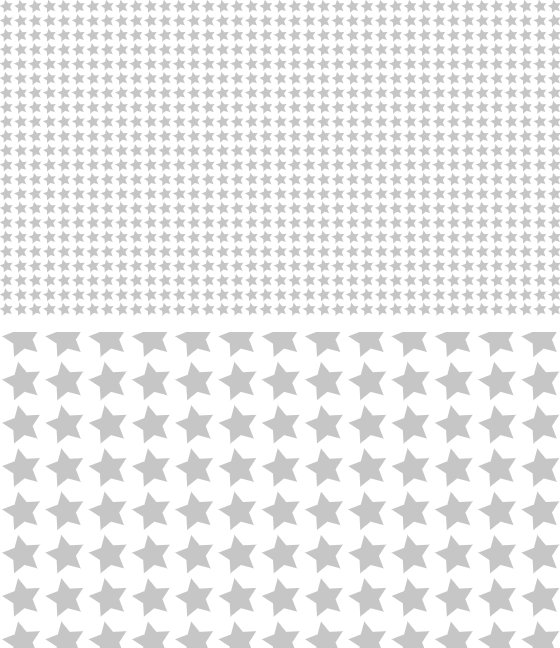
Top, the full canvas; bottom, a detail of the centre.
Reproduce this pattern procedurally as a WebGL 2 fragment shader.

```glsl
#version 300 es
precision highp float;
// A square grid of plump, slightly tilted grey stars on white.
// Each cell folds the plane into one tenth of a star, whose edge
// is then a single straight line with a signed distance.

#define PITCH 0.04565          // cell size, in canvas heights
#define FIRST_CENTRE 0.0208    // centre of the lower left star
#define TIP_RADIUS 0.469       // in cells
#define NOTCH_RADIUS 0.240     // in cells
#define TILT 0.21              // anticlockwise, in radians
#define PAPER vec3(1.0)
#define STAR_GREY vec3(0.776)

uniform vec2 u_resolution;
out vec4 fragColor;

const float HALF_SECTOR = 3.14159265 / 5.0;

// Signed distance to the edge line of a five pointed star
float starDistance(vec2 p) {
    float angle = atan(p.x, p.y) + TILT;
    angle = mod(angle + HALF_SECTOR, 2.0 * HALF_SECTOR) - HALF_SECTOR;
    vec2 folded = length(p) * vec2(cos(angle), abs(sin(angle)));

    vec2 tip = vec2(TIP_RADIUS, 0.0);
    vec2 notch = NOTCH_RADIUS * vec2(cos(HALF_SECTOR), sin(HALF_SECTOR));
    vec2 edge = notch - tip;
    vec2 outward = normalize(vec2(edge.y, -edge.x));
    return dot(folded - tip, outward);
}

void main() {
    // Square cells, measured from the lower left star
    vec2 position = gl_FragCoord.xy / u_resolution.y;
    vec2 cell = fract((position - FIRST_CENTRE) / PITCH + 0.5) - 0.5;

    // One pixel wide smooth edge, expressed in cells
    float pixel = 1.0 / (u_resolution.y * PITCH);
    float coverage = clamp(0.5 - starDistance(cell) / pixel, 0.0, 1.0);

    fragColor = vec4(mix(PAPER, STAR_GREY, coverage), 1.0);
}
```
